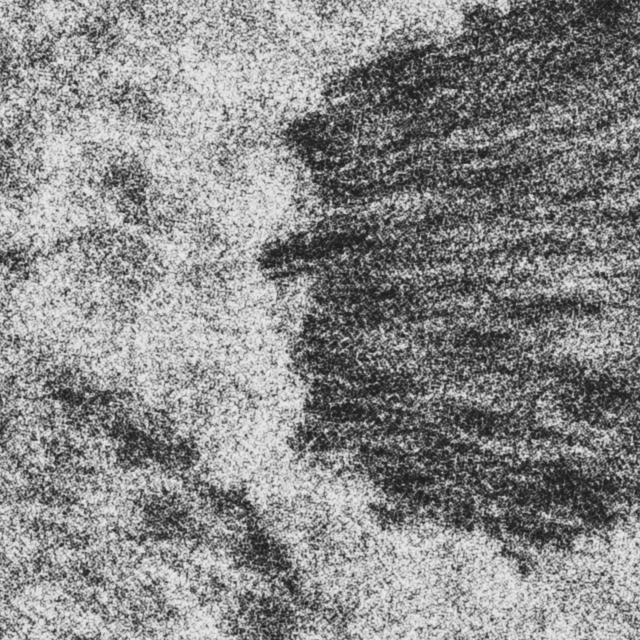
Give the GLSL for this texture, as a Shadertoy shader.

```glsl
// Grainy monochrome mineral surface: a dark streaked mass beside pale, mottled ground.
#define GRAIN_SCALE 125.0
#define GRAIN_GAIN 0.92
#define PATCH_GAIN 0.34
#define STREAK_GAIN 0.36
#define PALE_TONE 0.73
#define MASS_TONE 0.34
#define MASS_CENTER vec2(0.95, 0.58)
#define MASS_RADIUS vec2(0.50, 0.43)
#define EDGE_WARP 0.075
#define TONE_MID 0.51
#define TONE_RANGE 0.40
#define TONE_SLOPE 2.9

// Unit gradient for a lattice point
vec2 latticeGradient(vec2 cell) {
    float h = fract(sin(dot(cell, vec2(127.1, 311.7))) * 43758.55);
    float angle = 6.28318 * h;
    return vec2(cos(angle), sin(angle));
}

float gradientNoise(vec2 p) {
    vec2 i = floor(p), f = p - i;
    vec2 w = f * f * f * (f * (f * 6.0 - 15.0) + 10.0);
    vec2 e = vec2(1.0, 0.0);
    float a = dot(latticeGradient(i), f);
    float b = dot(latticeGradient(i + e.xy), f - e.xy);
    float c = dot(latticeGradient(i + e.yx), f - e.yx);
    float d = dot(latticeGradient(i + e.xx), f - e.xx);
    return mix(mix(a, b, w.x), mix(c, d, w.x), w.y);
}

// Layered noise; every octave is turned to hide the lattice
float fbm(vec2 p, int octaves, float gain) {
    float sum = 0.0, amplitude = 1.0;
    for (int i = 0; i < octaves; i++) {
        sum += amplitude * gradientNoise(p);
        p = mat2(1.6, 1.2, -1.2, 1.6) * p + 17.3;
        amplitude *= gain;
    }
    return sum;
}

// Ragged rounded body: positive inside, zero at its rim
float massDepth(vec2 p) {
    vec2 q = abs(p - MASS_CENTER) / MASS_RADIUS;
    return 1.0 - pow(pow(q.x, 2.6) + pow(q.y, 2.6), 1.0 / 2.6);
}

// Signed height above the curved fold at the lower left
float foldHeight(vec2 p) {
    return (p.y - (0.45 - 0.25 * p.x - 1.05 * p.x * p.x)) / 1.25;
}

void mainImage(out vec4 fragColor, in vec2 fragCoord) {
    vec2 uv = fragCoord / iResolution.xy;
    vec2 warp = vec2(fbm(uv * 8.0 + 3.1, 4, 0.6), fbm(uv * 8.0 + 41.7, 4, 0.6));
    vec2 p = uv + EDGE_WARP * warp;

    // Large regions
    float depth = massDepth(p);
    float mass = smoothstep(-0.06, 0.06, depth);
    float rim = exp(-pow((depth - 0.12) / 0.10, 2.0));
    float fold = foldHeight(uv + 0.5 * EDGE_WARP * warp);
    float below = smoothstep(0.03, -0.02, fold);
    float corner = smoothstep(0.40, 0.05, p.x) * smoothstep(0.42, 0.62, p.y);

    // Cloudy patches, strongest on the mottled upper left
    float patches = fbm(uv * vec2(9.0, 10.0) + 7.7, 5, 0.72);
    float tone = PALE_TONE + PATCH_GAIN * patches * (0.75 + 0.5 * corner);
    tone -= 0.12 * corner;

    // Fold: shaded slope under a dark crest
    tone -= 0.26 * below * exp(min(fold, 0.0) / 0.26);
    float crest = exp(-pow(fold / 0.026, 2.0)) * smoothstep(0.03, 0.22, uv.x);
    tone -= 0.22 * crest * (1.0 - mass);
    vec2 slope = vec2(uv.x - 0.5 * uv.y, uv.y + 0.5 * uv.x);
    tone += 0.25 * below * fbm(slope * vec2(9.0, 26.0), 3, 0.7);

    // Mass: long bands fanning out toward the right
    vec2 fan = vec2(uv.x, (uv.y - 0.5) / (0.6 + 0.8 * uv.x));
    fan.y += 0.012 * warp.x;
    float streaks = fbm(fan * vec2(6.0, 40.0) + 11.0, 4, 0.65);
    float massTone = MASS_TONE + STREAK_GAIN * streaks + 0.14 * patches;
    massTone += 0.06 * smoothstep(0.15, 0.5, depth) - 0.07 * rim;
    tone = mix(tone, massTone, mass);

    // Fine speckle over everything
    float grain = 0.32 * gradientNoise(uv * GRAIN_SCALE * 0.55 + 5.3);
    grain += 0.48 * gradientNoise(mat2(0.8, 0.6, -0.6, 0.8) * uv * GRAIN_SCALE);
    grain += 0.55 * gradientNoise(mat2(0.6, 0.8, -0.8, 0.6) * uv * GRAIN_SCALE * 1.9);
    tone += GRAIN_GAIN * grain;

    // Soft film-like limits for black and white
    float gray = TONE_MID + TONE_RANGE * tanh(TONE_SLOPE * (tone - 0.5));
    fragColor = vec4(vec3(gray), 1.0);
}
```
